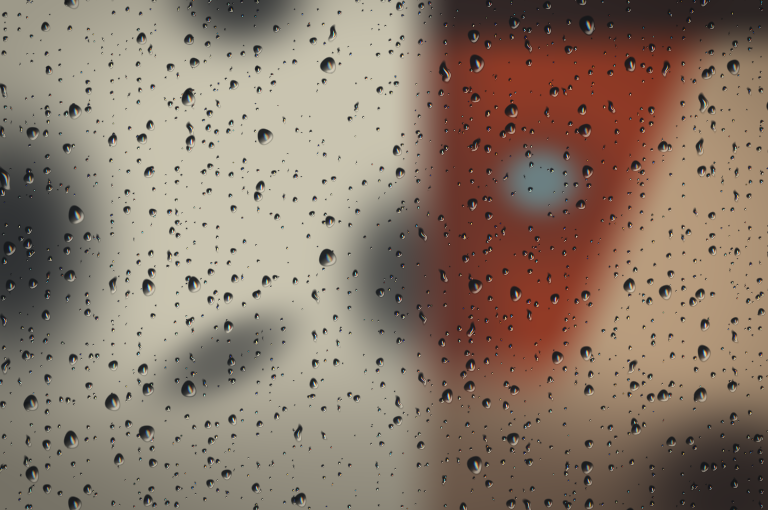
Give the GLSL for this texture, as a Shadertoy shader.

```glsl
// Raindrops on a window pane in front of a blurred street of cream, red and tan.

const vec3 CREAM = vec3(0.79, 0.77, 0.69);
const vec3 DULL_CREAM = vec3(0.59, 0.57, 0.51);
const vec3 SLATE = vec3(0.18, 0.19, 0.20);
const vec3 RED = vec3(0.57, 0.23, 0.15);
const vec3 MAROON = vec3(0.38, 0.20, 0.17);
const vec3 TAN = vec3(0.72, 0.61, 0.49);
const vec3 BROWN = vec3(0.44, 0.36, 0.30);
const vec3 DUSK = vec3(0.19, 0.16, 0.16);
const vec3 TEAL = vec3(0.42, 0.50, 0.51);
const vec3 INK = vec3(0.09, 0.10, 0.11);
const vec3 GLINT = vec3(0.95, 0.92, 0.85);

const float COLUMN_PULL = 0.65;   // how strongly drops line up in columns
const float LONG_SHARE = 0.12;    // share of stretched, tilted drops
const float FRINGE = 0.10;        // colour split inside a drop
const float VIGNETTE = 0.22;

// Hash without sine: three values in 0..1.
vec3 hash3(vec3 p) {
    p = fract(p * vec3(0.1031, 0.1030, 0.0973));
    p += dot(p, p.yxz + 33.33);
    return fract((p.xxy + p.yxx) * p.zyx);
}

// Soft spot with a flat middle.
float blob(vec2 p, vec2 centre, vec2 size) {
    vec2 q = (p - centre) / size;
    float d = dot(q, q);
    return exp(-d * sqrt(d));
}

// Out-of-focus scene behind the glass.
vec3 scene(vec2 p) {
    vec3 wall = mix(DULL_CREAM, CREAM, smoothstep(0.05, 0.42, p.y));
    wall = mix(wall, SLATE, 0.97 * blob(p, vec2(0.02, 0.52), vec2(0.18, 0.25)));
    wall = mix(wall, SLATE, 0.90 * blob(p, vec2(0.47, 1.02), vec2(0.13, 0.11)));
    wall = mix(wall, SLATE, 0.80 * blob(p, vec2(0.80, 0.46), vec2(0.12, 0.16)));
    vec2 slant = vec2(p.x, p.y - 0.4 * (p.x - 0.44));
    wall = mix(wall, SLATE, 0.62 * blob(slant, vec2(0.44, 0.30), vec2(0.13, 0.07)));

    // Right side: tan ground, brown foot, red shape with a sloping edge.
    vec3 right = mix(BROWN, TAN, smoothstep(0.02, 0.40, p.y + 0.35 * (p.x - 1.1)));
    float edge = 1.12 + 0.42 * (p.y - 0.31);
    float redMask = (1.0 - smoothstep(-0.07, 0.07, p.x - edge))
                  * smoothstep(0.16, 0.36, p.y);
    vec3 red = mix(MAROON, RED, smoothstep(0.84, 1.05, p.x + 0.12 * (p.y - 0.5)));
    red = mix(red, MAROON, 0.7 * blob(p, vec2(1.06, 0.62), vec2(0.17, 0.15)));
    red = mix(red, TEAL, blob(p, vec2(1.06, 0.645), vec2(0.075, 0.065)));
    right = mix(right, red, redMask);
    right = mix(right, DUSK, 0.95 * smoothstep(0.86, 0.98, p.y));
    right = mix(right, DUSK, 0.90 * blob(p, vec2(1.44, 0.04), vec2(0.19, 0.15)));
    return mix(wall, right, smoothstep(0.76, 0.90, p.x));
}

// Vertical streak of light, in drop units.
float streak(vec2 q, float shift) {
    vec2 s = (q - vec2(0.14 + shift - 0.15 * q.y, -0.08)) / vec2(0.26, 0.62);
    return 1.0 - smoothstep(0.35, 1.1, length(s));
}

// Colour of a drop at q, where the rim lies at length 1.
vec3 dropColour(vec2 q, vec3 behind, float variety) {
    vec3 glint = mix(GLINT, behind, 0.2);
    float lower = smoothstep(0.5, -0.9, q.y - 0.5 * q.x);
    vec3 body = mix(INK, behind * 0.75, lower);
    float ring = smoothstep(0.45, 0.68, length(q)) * smoothstep(1.0, 0.78, length(q));
    body = mix(body, glint, 0.7 * ring * smoothstep(0.1, 0.8, 0.6 * q.x - q.y));
    vec3 shine = vec3(streak(q, FRINGE), streak(q, 0.0), streak(q, -FRINGE));
    return mix(body, glint, shine * mix(0.55, 1.0, variety));
}

// One grid of drops; each drop stays inside its own cell.
vec3 addDrops(vec3 colour, vec2 uv, float cellSize, vec2 radii, float chance, float seed) {
    vec2 cell = floor(uv / cellSize);
    vec3 column = hash3(vec3(cell.x, 7.0, seed));
    vec3 place = hash3(vec3(cell, seed + 11.0));
    vec3 form = hash3(vec3(cell, seed + 29.0));
    if (place.z > chance * mix(0.4, 1.6, column.y)) return colour;

    float isLong = step(1.0 - LONG_SHARE, form.y);
    float stretch = mix(mix(1.0, 1.35, form.z), 2.4, isLong);
    float radius = mix(radii.x, radii.y, form.x * form.x);
    vec2 size = radius * vec2(inversesqrt(stretch), sqrt(stretch));
    float room = max(0.0, 0.5 - 1.15 * size.y / cellSize);
    vec2 jitter = vec2(mix(place.x, column.x, COLUMN_PULL), place.y) * 2.0 - 1.0;
    vec2 centre = (cell + 0.5 + jitter * room) * cellSize;

    float tilt = (form.x - 0.5) * mix(0.5, 1.0, isLong);
    vec2 q = mat2(cos(tilt), -sin(tilt), sin(tilt), cos(tilt)) * (uv - centre);
    q.x += isLong * 0.25 * size.x * sin(4.0 * q.y / size.y + 6.0 * form.z);
    q /= size;
    q *= 1.0 + 0.07 * sin(3.0 * atan(q.y, q.x + 1e-4) + 6.28 * place.x);

    float soft = 0.9 / (iResolution.y * size.x);
    float cover = 1.0 - smoothstep(1.0 - soft, 1.0 + soft, length(q));
    return mix(colour, dropColour(q, scene(centre), form.z), 0.94 * cover);
}

void mainImage(out vec4 fragColor, in vec2 fragCoord) {
    vec2 uv = fragCoord / iResolution.y;
    vec3 colour = scene(uv);

    // Mist first, large drops last.
    colour = addDrops(colour, uv, 0.015, vec2(0.0012, 0.0022), 0.12, 1.0);
    colour = addDrops(colour, uv, 0.026, vec2(0.0026, 0.0056), 0.36, 2.0);
    colour = addDrops(colour, uv + 0.013, 0.041, vec2(0.0050, 0.0095), 0.36, 3.0);
    colour = addDrops(colour, uv + 0.031, 0.072, vec2(0.0095, 0.0170), 0.27, 4.0);

    vec2 fromMiddle = fragCoord / iResolution.xy - 0.5;
    colour *= 1.0 - VIGNETTE * smoothstep(0.15, 0.55, dot(fromMiddle, fromMiddle) * 1.2);
    fragColor = vec4(colour, 1.0);
}
```
